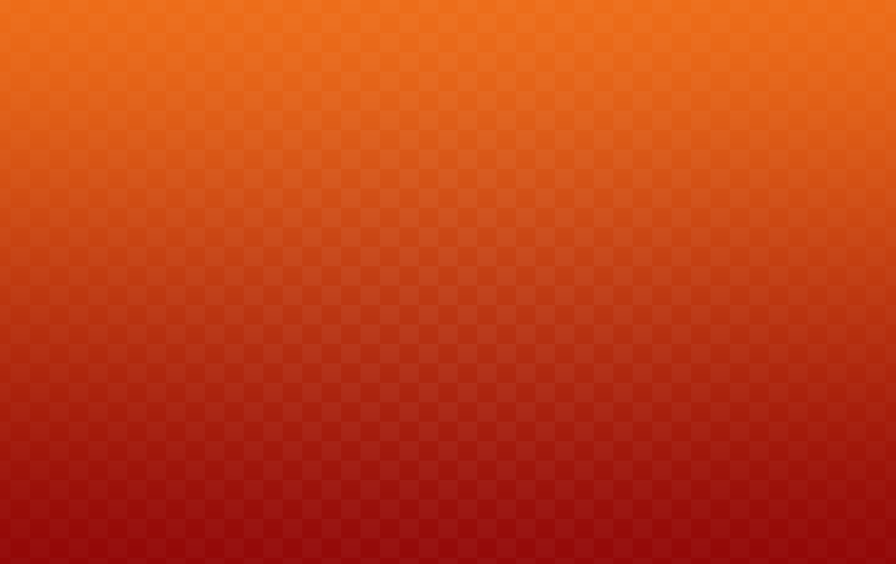
Write a WebGL 1 fragment shader that draws this background.

```glsl
precision highp float;

uniform vec2 u_resolution;

const vec3 TOP_ORANGE = vec3(0.930, 0.425, 0.095);
const vec3 BOTTOM_RED = vec3(0.575, 0.028, 0.028);
const float GRADIENT_EASE = 0.5;        // 0 = linear, 1 = full S-curve
const float CELL = 0.0217;              // square side, in canvas widths
const vec2 CELL_SHIFT = vec2(0.5, -0.69);
const float EDGE_SOFTNESS = 1.2;
const vec2 GLOW_SCALE = vec2(2.0, 1.3);
const float GLOW_RADIUS = 1.2;
const float GLOW_VEIL = 0.018;          // white over every square at the centre
const vec2 CHECK_VEIL = vec2(0.022, 0.042); // white on light squares: rim, centre

// Smooth checkerboard: 1 on squares whose column + row is even, else 0
float checker(vec2 cell, float pixel) {
  vec2 edgeDistance = 0.5 - 2.0 * abs(fract(cell * 0.5 + 0.25) - 0.5);
  vec2 side = clamp(2.0 * edgeDistance / pixel, -1.0, 1.0);
  return 0.5 + 0.5 * side.x * side.y;
}

void main() {
  vec2 uv = gl_FragCoord.xy / u_resolution;

  // Vertical gradient, gently eased at both ends
  float depth = 1.0 - uv.y;
  float blend = mix(depth, smoothstep(0.0, 1.0, depth), GRADIENT_EASE);
  vec3 color = mix(TOP_ORANGE, BOTTOM_RED, blend);

  // Square grid, centred across and anchored to the top
  vec2 fromTop = vec2(gl_FragCoord.x - 0.5 * u_resolution.x,
                      u_resolution.y - gl_FragCoord.y) / u_resolution.x;
  float pixel = EDGE_SOFTNESS / (CELL * u_resolution.x);
  float check = checker(fromTop / CELL + CELL_SHIFT, pixel);

  // Pale veil, strongest in the middle
  float glow = 1.0 - smoothstep(0.0, GLOW_RADIUS, length((uv - 0.5) * GLOW_SCALE));
  float veil = GLOW_VEIL * glow + check * mix(CHECK_VEIL.x, CHECK_VEIL.y, glow);

  gl_FragColor = vec4(mix(color, vec3(1.0), veil), 1.0);
}
```
